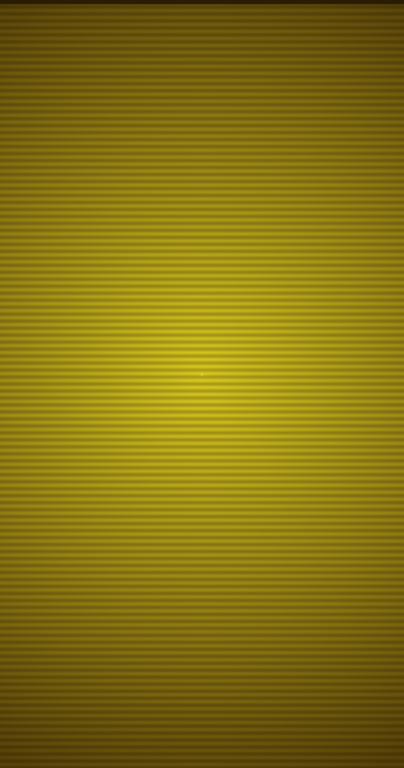
Write a Shadertoy shader that draws this background.

```glsl
// Fine horizontal ribs over a golden radial glow, with a dark strip on top.
// The glow is a cone-shaped colour ramp around the centre; the ribs are a
// cosine wave repeated down the canvas, with a faint hashed rib variation.

const float RIB_COUNT = 110.0;
const float RIB_DEPTH = 0.21;
const float STRIP_HEIGHT = 0.0055;
const vec2 GLOW_CENTRE = vec2(0.5, 0.512);

const vec3 GLOW_COLOUR = vec3(0.85, 0.78, 0.12);
const vec3 MID_COLOUR = vec3(0.61, 0.53, 0.08);
const vec3 EDGE_COLOUR = vec3(0.35, 0.26, 0.03);
const vec3 STRIP_COLOUR = vec3(0.16, 0.11, 0.02);

float hash(float n) {
    return fract(sin(n * 127.1) * 43758.5453);
}

// Two-part ramp from the glow, through the middle tone, to the corners.
vec3 glowRamp(float t) {
    vec3 inner = mix(GLOW_COLOUR, MID_COLOUR, clamp(t * 2.0, 0.0, 1.0));
    return mix(inner, EDGE_COLOUR, clamp(t * 2.0 - 1.0, 0.0, 1.0));
}

// Brightness of the ribs at a depth below the top; fades when too fine to draw.
float ribShade(float depth, float count, float pixel) {
    float phase = depth * count;
    float wave = 0.5 - 0.5 * cos(6.28318 * phase);
    float visible = 1.0 - smoothstep(0.3, 0.6, count * pixel);
    float variation = 0.01 * (hash(floor(phase)) - 0.5) * wave;
    return 1.0 - RIB_DEPTH * mix(0.5, 1.0 - wave, visible) + variation;
}

void mainImage(out vec4 fragColor, in vec2 fragCoord) {
    vec2 uv = fragCoord / iResolution.xy;
    float pixel = 1.0 / iResolution.y;
    float depth = 1.0 - uv.y;

    // Circular glow measured in canvas heights.
    vec2 offset = (uv - GLOW_CENTRE) * vec2(iResolution.x * pixel, 1.0);
    float radius = length(offset);
    vec3 colour = glowRamp(radius / 0.56);

    // Ribs and the small highlight at the centre.
    colour *= ribShade(depth, RIB_COUNT, pixel);
    colour += 0.08 * (1.0 - smoothstep(0.0, 0.003, radius));

    // Dark strip along the top edge.
    float strip = 1.0 - smoothstep(-pixel, pixel, depth - STRIP_HEIGHT);
    colour = mix(colour, STRIP_COLOUR, strip);

    fragColor = vec4(colour, 1.0);
}
```
